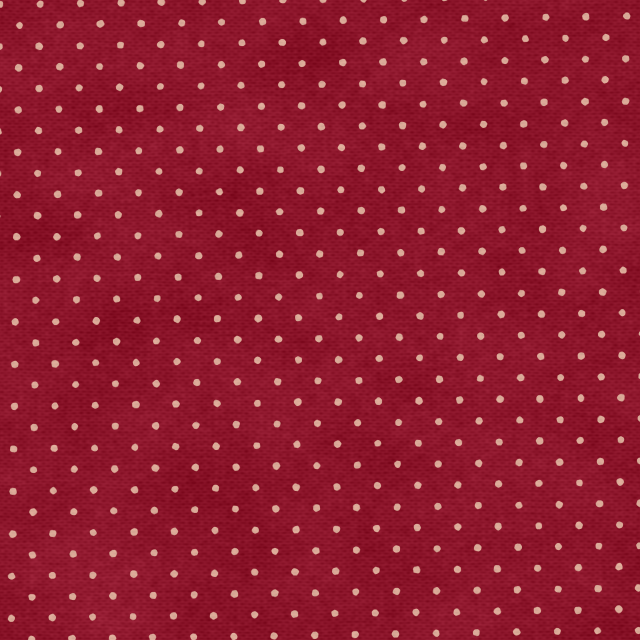
Write a Shadertoy shader that draws this pattern.

```glsl
// Crimson woven cotton with small cream pin dots on a slightly tilted, staggered grid.

const float PI = 3.14159265;

// Dot lattice, in canvas heights
const vec2  STEP_ACROSS = vec2(0.06322, 0.00095);
const vec2  STEP_UP     = vec2(0.00091, 0.06621);
const vec2  LATTICE_ORIGIN = vec2(0.530, 0.5046);
const float DOT_RADIUS  = 0.0056;
const float DOT_SOFT    = 0.0011;
const float DOT_JITTER  = 0.0011;
const float DOT_WOBBLE  = 0.0011;

// Cloth
const vec2  THREADS     = vec2(170.0, 205.0);
const float WEAVE_DEPTH = 0.24;
const float SLUB_DEPTH  = 0.60;
const float MOTTLE_DEPTH = 0.75;

const vec3 CLOTH_DARK  = vec3(0.495, 0.040, 0.120);
const vec3 CLOTH_LIGHT = vec3(0.605, 0.128, 0.216);
const vec3 DOT_COLOR   = vec3(0.855, 0.665, 0.595);

vec2 hash2(vec2 p) {
    vec3 q = fract(vec3(p.xyx) * vec3(0.1031, 0.1030, 0.0973));
    q += dot(q, q.yzx + 33.33);
    return fract((q.xx + q.yz) * q.zy);
}

float cornerSlope(vec2 cell, vec2 corner, vec2 f) {
    float angle = 2.0 * PI * hash2(cell + corner).x;
    return dot(vec2(cos(angle), sin(angle)), f - corner);
}

// Gradient noise, roughly -0.7 to 0.7
float gradientNoise(vec2 p) {
    vec2 cell = floor(p), f = p - cell;
    vec2 u = f * f * f * (f * (f * 6.0 - 15.0) + 10.0);
    float low  = mix(cornerSlope(cell, vec2(0, 0), f), cornerSlope(cell, vec2(1, 0), f), u.x);
    float high = mix(cornerSlope(cell, vec2(0, 1), f), cornerSlope(cell, vec2(1, 1), f), u.x);
    return mix(low, high, u.y);
}

float fbm(vec2 p) {
    float sum = 0.0, gain = 0.6;
    for (int i = 0; i < 4; i++) {
        sum += gain * gradientNoise(p);
        p = mat2(1.6, 1.1, -1.1, 1.6) * p + 17.3;
        gain *= 0.5;
    }
    return sum;
}

// Plain weave: horizontal ribs crossed by staggered stitches
float weave(vec2 p, float pixel) {
    vec2 t = p * THREADS;
    t += 0.5 * vec2(gradientNoise(p * 19.0), gradientNoise(p * 19.0 + 50.0));
    vec2 fade = 1.0 - smoothstep(0.42, 0.75, THREADS * pixel);
    float ribs = cos(2.0 * PI * t.y);
    float stitches = sin(PI * t.x) * sin(PI * t.y);
    return 0.45 * ribs * fade.y + 0.8 * stitches * fade.x;
}

// Uneven yarn thickness, stretched along each thread direction
float slubs(vec2 p) {
    float weft = gradientNoise(p * vec2(48.0, 190.0) + 7.0);
    float warp = gradientNoise(p * vec2(170.0, 38.0) + 91.0);
    return 0.65 * weft + 0.45 * warp;
}

// Coverage of the two interleaved dot lattices
float dots(vec2 p, float pixel) {
    mat2 basis = mat2(STEP_ACROSS, STEP_UP);
    vec2 lattice = inverse(basis) * (p - LATTICE_ORIGIN);
    float rough = DOT_WOBBLE * gradientNoise(p * 210.0);
    float soft = max(DOT_SOFT, 0.75 * pixel);
    float cover = 0.0;
    for (int i = 0; i < 2; i++) {
        vec2 q = lattice - 0.5 * float(i);
        vec2 id = floor(q + 0.5);
        vec2 seed = id + 100.0 + 57.0 * float(i);
        vec2 offset = basis * (q - id) - DOT_JITTER * (hash2(seed) - 0.5);
        float radius = DOT_RADIUS * (0.94 + 0.12 * hash2(seed + 31.0).x);
        float d = length(offset) - radius + rough;
        cover = max(cover, 1.0 - smoothstep(-soft, soft, d));
    }
    return cover;
}

void mainImage(out vec4 fragColor, in vec2 fragCoord) {
    float pixel = 1.0 / iResolution.y;
    vec2 p = fragCoord * pixel;

    // Dyed cloth with cloudy patches
    float threads = WEAVE_DEPTH * weave(p, pixel) + SLUB_DEPTH * slubs(p);
    float mottle = MOTTLE_DEPTH * fbm(p * vec2(5.0, 7.5) + 3.7);
    vec3 color = mix(CLOTH_DARK, CLOTH_LIGHT, clamp(0.47 + mottle + threads, -0.2, 1.3));

    // Printed dots, lightly textured by the threads
    vec3 ink = DOT_COLOR * (1.0 + 0.10 * threads);
    color = mix(color, ink, dots(p, pixel));

    fragColor = vec4(color, 1.0);
}
```
